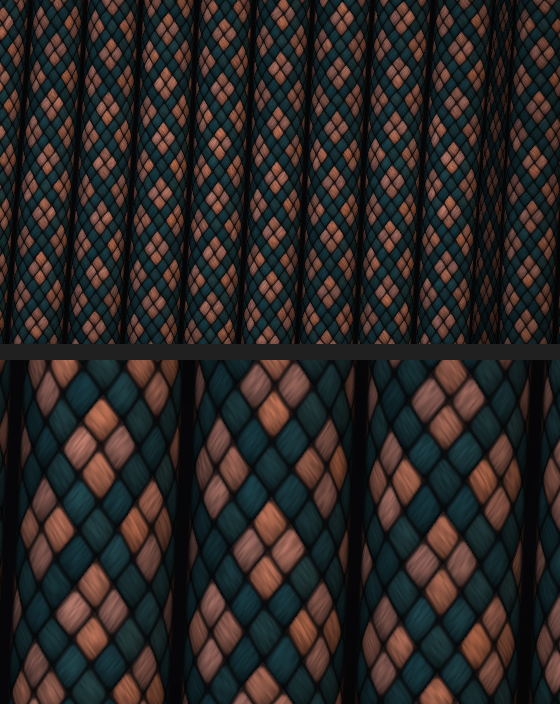
Top: the whole. Bottom: its middle third, enlarged.
This texture is drawn by a Shadertoy shader. Its source:

```glsl
// Side-by-side braided cords with copper diamonds on a dark teal weave.

const vec3 GAP_BLACK = vec3(0.035, 0.033, 0.042);
const vec3 ROSE = vec3(0.57, 0.39, 0.355);
const vec3 COPPER = vec3(0.56, 0.32, 0.22);
const vec3 TEAL = vec3(0.085, 0.205, 0.235);
const vec3 MOSS = vec3(0.135, 0.18, 0.165);

const float SPACING = 0.1685;     // distance between cord axes
const float FIRST_GAP = 0.02;     // foot of the leftmost gap
const float BACK_START = 1.368;   // foot of the recessed cord
const vec2 REPEAT = vec2(0.117, 0.159);  // diamond repeat around and along a cord

float hash(vec2 p) {
    p = fract(p * vec2(0.1031, 0.1137));
    p += dot(p, p.yx + 33.33);
    return fract((p.x + p.y) * p.x * 91.7);
}

float noise(vec2 p) {
    vec2 i = floor(p), f = fract(p);
    f = f * f * (3.0 - 2.0 * f);
    return mix(mix(hash(i), hash(i + vec2(1, 0)), f.x),
               mix(hash(i + vec2(0, 1)), hash(i + vec2(1, 1)), f.x), f.y);
}

float roundedBox(vec2 p, vec2 halfSize, float radius) {
    vec2 q = abs(p) - halfSize + radius;
    return length(max(q, 0.0)) + min(max(q.x, q.y), 0.0) - radius;
}

// One woven tuft: colour, rounded relief and fine fibres.
vec3 braid(vec2 surface, float side, float seed) {
    vec2 q = surface / REPEAT;
    vec2 d = vec2(q.x + q.y, q.x - q.y) * 3.0 + 1.0;
    d += 0.12 * (vec2(noise(d * 0.9 + seed), noise(d * 0.9 + seed + 40.0)) - 0.5);
    vec2 cell = floor(d);
    vec2 f = fract(d) - 0.5;
    vec2 inDiamond = 1.0 - step(2.0, mod(cell, 3.0));
    float copper = inDiamond.x * inDiamond.y;
    float over = mod(cell.x + cell.y, 2.0);
    float random = hash(cell + seed * 7.0 + 80.0);

    // Crossing strands alternate direction
    vec2 strand = mix(f, f.yx, over);
    float edge = roundedBox(strand, vec2(0.49, 0.44), 0.2);
    float tuft = smoothstep(0.05, -0.09, edge);
    float relief = 1.06 - 1.1 * dot(f, f) + 0.3 * (f.x - f.y);
    float fibres = noise(vec2(strand.x * 3.0, strand.y * 15.0) + cell * 19.0 + seed);

    float warmth = clamp(0.35 + 0.35 * side + 0.4 * (over - 0.5)
                         + 0.5 * (random - 0.5), 0.0, 1.0);
    vec3 brown = mix(ROSE, COPPER, warmth);
    vec3 green = mix(TEAL, MOSS, 0.7 * warmth);
    vec3 yarn = mix(green, brown, copper);
    yarn *= relief * (0.8 + 0.32 * fibres) * (0.84 + 0.3 * random);
    return mix(yarn * 0.25 + GAP_BLACK * 0.5, yarn, tuft);
}

// Round cord seen from the front; across runs from -1 to 1.
vec3 cord(float across, float along, float seed, float blur) {
    float t = clamp(across, -0.995, 0.995);
    float around = asin(t) * SPACING * 0.465;
    float phase = hash(vec2(seed, 3.7)) * REPEAT.y;
    vec3 yarn = braid(vec2(around, along + phase), t, seed);
    float round = pow(1.0 - t * t, 0.42);
    float inside = smoothstep(1.0 + blur, 1.0 - 0.05 - blur, abs(across));
    return mix(GAP_BLACK * 0.6, yarn * mix(0.12, 1.0, round), inside);
}

void mainImage(out vec4 fragColor, in vec2 fragCoord) {
    vec2 p = fragCoord / iResolution.y;
    float width = iResolution.x / iResolution.y;

    // Cords lean right, more so towards the outer edges
    float outer = (p.x - 0.75) / 0.8;
    float s = p.x - p.y * (0.048 + 0.03 * outer * outer);
    s += 0.002 * sin(p.y * 5.0 + p.x * 4.0);

    // A narrow recessed cord interrupts the even row
    float backWidth = mix(0.075, 0.05, p.y);
    float behind = step(BACK_START, s) * step(s, BACK_START + backWidth);
    float past = step(BACK_START + backWidth, s);
    float row = (s - FIRST_GAP - past * backWidth) / SPACING;
    float index = floor(row);
    float across = (fract(row) * 2.0 - 1.0) / 0.94;
    float backAcross = (s - BACK_START - 0.5 * backWidth) / (0.6 * backWidth);

    float blur = 2.0 / iResolution.y;
    vec3 color = cord(mix(across, backAcross, behind), p.y,
                      mix(index, 31.0, behind) + 5.0, blur * 4.0);
    color *= mix(1.0, 0.48, behind);

    // Soft falloff of light to the top, bottom and right
    float light = 1.03 - 0.42 * pow(abs(p.y - 0.48), 2.0);
    light *= 1.0 - 0.22 * smoothstep(0.75, 1.0, p.x / width);
    light *= 0.93 + 0.14 * noise(p * 4.0);
    fragColor = vec4(color * light, 1.0);
}
```
